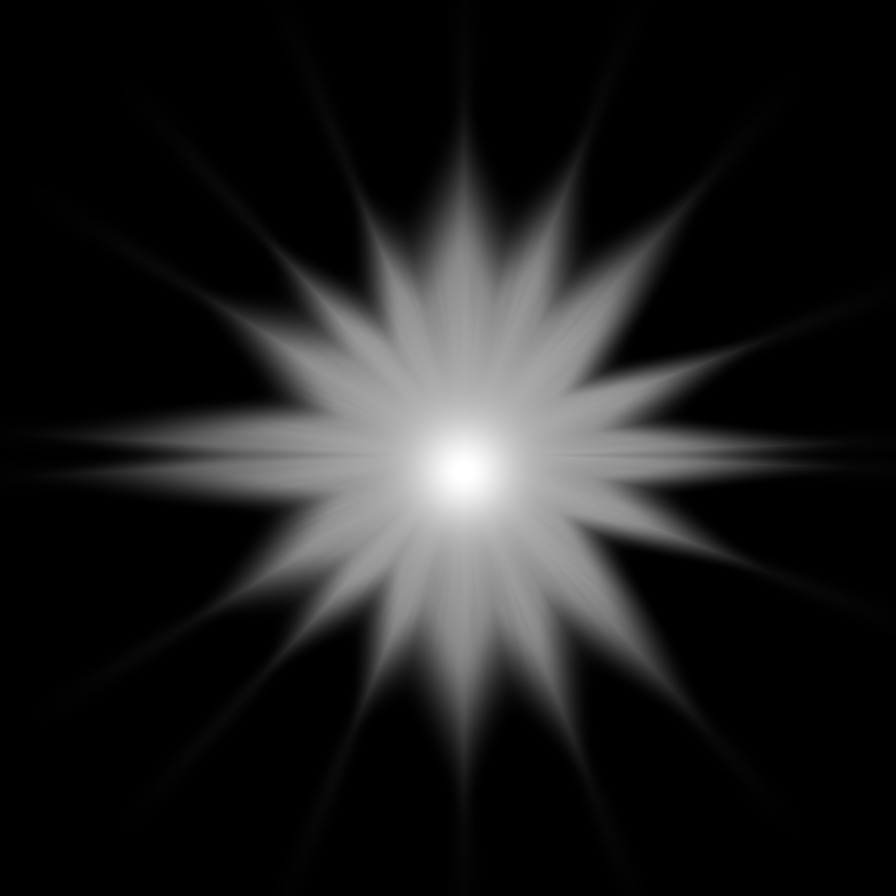
Give the GLSL for this background, as a WebGL 1 fragment shader.

```glsl
precision highp float;
// A soft grey starburst on black: the outline is a reach-by-angle curve
// running through ray tips and the gaps between them, mirrored top to bottom.
// A bright core, faint far streaks and radial grain are laid over it.

uniform vec2 u_resolution;

const vec2 STAR_CENTER = vec2(0.518, 0.492);
const vec2 CORE_CENTER = vec2(0.518, 0.473);
const float BODY_LEVEL = 0.70;
const float BODY_RADIUS = 0.36;
const float CORE_LEVEL = 0.31;
const float CORE_RADIUS = 0.055;
const float TIP_SHARPNESS = 1.6;
const float EDGE_START = 0.62;   // fade range, as a fraction of the reach
const float EDGE_END = 1.15;
const float STREAK_LEVEL = 0.045;
const float STREAK_WIDTH = 1.5;  // degrees
const float GRAIN = 0.14;
const float RIDGE = 0.16;
const vec2 FIRST_GAP = vec2(0.0, 0.36);
const int RAYS = 9;

float hash(vec2 p) {
  vec3 q = fract(vec3(p.xyx) * 0.1031);
  q += dot(q, q.yzx + 33.33);
  return fract((q.x + q.y) * q.z);
}

float noise(vec2 p) {
  vec2 i = floor(p);
  vec2 f = fract(p);
  f = f * f * (3.0 - 2.0 * f);
  return mix(mix(hash(i), hash(i + vec2(1.0, 0.0)), f.x),
             mix(hash(i + vec2(0.0, 1.0)), hash(i + vec2(1.0, 1.0)), f.x), f.y);
}

float bell(float x) {
  return exp(-x * x);
}

// Returns (reach, closeness to the ray axis, far streak) at an angle in degrees.
vec3 starOutline(float angle) {
  // Each ray: tip angle, tip reach, angle and reach of the gap after it.
  vec4 rays[RAYS];
  rays[0] = vec4(1.8, 0.40, 10.5, 0.225);
  rays[1] = vec4(21.0, 0.335, 31.0, 0.19);
  rays[2] = vec4(48.5, 0.385, 59.0, 0.255);
  rays[3] = vec4(69.0, 0.36, 79.0, 0.265);
  rays[4] = vec4(90.0, 0.365, 104.0, 0.255);
  rays[5] = vec4(112.0, 0.305, 122.0, 0.215);
  rays[6] = vec4(132.4, 0.305, 139.0, 0.25);
  rays[7] = vec4(148.5, 0.325, 163.0, 0.215);
  rays[8] = vec4(177.3, 0.46, 180.0, 0.36);

  vec3 result = vec3(FIRST_GAP.y, 0.0, 0.0);
  vec2 before = FIRST_GAP;
  for (int i = 0; i < RAYS; i++) {
    vec4 ray = rays[i];
    if (angle >= before.x && angle <= ray.z) {
      vec2 gap = angle < ray.x ? before : ray.zw;
      float t = clamp((angle - gap.x) / (ray.x - gap.x), 0.0, 1.0);
      result.x = mix(gap.y, ray.y, pow(t, TIP_SHARPNESS));
      result.y = t;
    }
    result.z += bell((angle - ray.x) / STREAK_WIDTH);
    before = ray.zw;
  }
  return result;
}

void main() {
  float side = min(u_resolution.x, u_resolution.y);
  vec2 uv = (gl_FragCoord.xy - 0.5 * u_resolution) / side + 0.5;
  vec2 p = uv - STAR_CENTER;
  float r = length(p);
  float angle = degrees(atan(abs(p.y), p.x + 0.00001));
  vec3 outline = starOutline(angle);

  // Body, cut off softly at the outline.
  float body = BODY_LEVEL * bell(r / BODY_RADIUS);
  float mask = 1.0 - smoothstep(EDGE_START, EDGE_END, r / outline.x);

  // Long radial fibres and ridges along the rays, absent near the middle.
  float fibres = 0.65 * noise(vec2(angle * 0.22, r * 9.0))
               + 0.35 * noise(vec2(angle * 0.7 + 40.0, r * 16.0)) - 0.5;
  float ridges = smoothstep(0.0, 1.0, outline.y) - 0.5;
  float detail = smoothstep(0.05, 0.24, r) * (GRAIN * fibres + RIDGE * ridges);

  // Faint streaks beyond the tips.
  float streak = STREAK_LEVEL * outline.z
               * smoothstep(0.2, 0.32, r) * (1.0 - smoothstep(0.3, 0.6, r));

  float core = CORE_LEVEL * bell(length(uv - CORE_CENTER) / CORE_RADIUS);
  float light = body * mask * (1.0 + detail) + streak * (1.0 - mask) + core;
  gl_FragColor = vec4(vec3(clamp(light, 0.0, 1.0)), 1.0);
}
```
